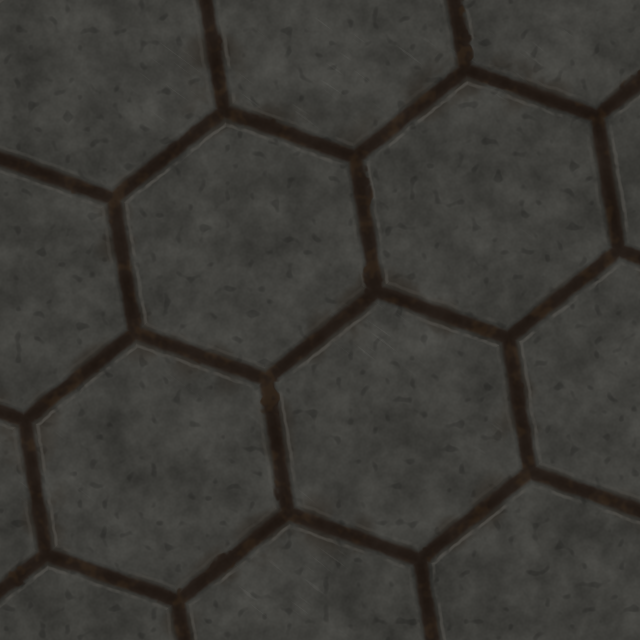
Reproduce this texture procedurally as a WebGL 1 fragment shader.

```glsl
precision highp float;
// Worn dark concrete hexagon tiles with rusty brown joints, on a slightly tilted lattice.
// Two lattice vectors map the canvas to regular hexagons; the distance to the nearest
// edge drives joint, pale rim and stain, and gradient noise adds mottling and wear.

uniform vec2 u_resolution;

#define STEP_ACROSS vec2(0.3780, 0.0645)
#define STEP_DOWN vec2(-0.1387, -0.3464)
#define TILE_CENTER vec2(0.3828, 0.6172)
#define JOINT_HALF_WIDTH 0.0105
#define RIM_OFFSET 0.0190
#define EDGE_SOFTNESS 0.0032
#define MOTTLE 0.052
#define TILE_COLOR vec3(0.243, 0.241, 0.226)
#define RIM_COLOR vec3(0.335, 0.325, 0.305)
#define JOINT_COLOR vec3(0.122, 0.092, 0.072)
#define RUST_COLOR vec3(0.190, 0.140, 0.092)
#define STAIN_COLOR vec3(0.170, 0.145, 0.118)

float hash(vec2 p) {
  vec3 q = fract(vec3(p.xyx) * 0.1031);
  q += dot(q, q.yzx + 33.33);
  return fract((q.x + q.y) * q.z);
}

// Dot product of a random unit gradient with the offset from its grid corner
float corner(vec2 cell, vec2 offset) {
  float angle = 6.28318 * hash(cell);
  return dot(vec2(cos(angle), sin(angle)), offset);
}

float gradientNoise(vec2 p) {
  vec2 i = floor(p), f = fract(p);
  vec2 w = f * f * f * (f * (f * 6.0 - 15.0) + 10.0);
  vec2 e = vec2(1.0, 0.0);
  float low = mix(corner(i, f), corner(i + e.xy, f - e.xy), w.x);
  float high = mix(corner(i + e.yx, f - e.yx), corner(i + e.xx, f - e.xx), w.x);
  return mix(low, high, w.y);
}

float fbm(vec2 p) {
  float sum = 0.0, amplitude = 1.0;
  for (int i = 0; i < 5; i++) {
    sum += amplitude * gradientNoise(p);
    p = mat2(1.6, 1.2, -1.2, 1.6) * p + 17.3;
    amplitude *= 0.68;
  }
  return sum;
}

// Canvas position to a lattice of regular hexagons one unit apart
vec2 toHexSpace(vec2 p) {
  vec2 a = STEP_ACROSS, b = STEP_DOWN;
  vec2 uv = vec2(p.x * b.y - p.y * b.x, a.x * p.y - a.y * p.x);
  uv /= a.x * b.y - a.y * b.x;
  return vec2(uv.x - 0.5 * uv.y, -0.866025 * uv.y);
}

// Offset from the center of the nearest hexagon
vec2 hexOffset(vec2 q) {
  vec2 s = vec2(1.0, 1.7320508);
  vec2 h1 = mod(q + 0.5 * s, s) - 0.5 * s;
  vec2 h2 = mod(q, s) - 0.5 * s;
  return dot(h1, h1) < dot(h2, h2) ? h1 : h2;
}

void main() {
  vec2 p = gl_FragCoord.xy / u_resolution;
  float soft = max(EDGE_SOFTNESS, 1.0 / u_resolution.y);

  // Tile cell, its number and the distance to its edge in canvas units
  vec2 q = toHexSpace(p - TILE_CENTER);
  vec2 h = hexOffset(q);
  vec2 tile = floor((q - h) * vec2(2.0, 1.1547) + 0.5);
  float side = abs(h.x), slope = 0.5 * side + 0.866025 * abs(h.y);
  float edge = (0.5 - max(side, slope)) * length(STEP_ACROSS);
  vec2 outward = side > slope ? vec2(sign(h.x), 0.0) : sign(h) * vec2(0.5, 0.866);

  // Noise layers
  float mottle = fbm(p * 14.0 + 5.0);
  float cloud = gradientNoise(p * 5.0 + 31.0);
  float patchy = gradientNoise(p * 19.0 + 61.0);
  float grain = gradientNoise(p * 95.0 + 11.0);
  float wobble = 0.0022 * gradientNoise(p * 38.0 + 3.0) + 0.0016 * grain;

  // Tile face: mottling, slight tone per tile, dark pits and faint scratches
  vec3 color = TILE_COLOR + MOTTLE * mottle * vec3(1.0, 1.0, 0.96);
  color += 0.028 * cloud + 0.012 * (hash(tile + 40.0) - 0.5);
  color *= 1.0 - 0.16 * smoothstep(0.27, 0.5, gradientNoise(p * 52.0 + 83.0));
  vec2 streak = mat2(0.8, 0.6, -0.6, 0.8) * p;
  float scratch = smoothstep(0.38, 0.55, gradientNoise(streak * vec2(13.0, 170.0) + tile * 7.0));
  color += 0.025 * scratch * smoothstep(0.0, 0.3, cloud);

  // Brown dirt that spreads from the joint in patches
  float spread = 0.022 + 0.04 * smoothstep(-0.1, 0.4, cloud + 0.4 * patchy);
  float dirt = (1.0 - smoothstep(0.006, spread, edge)) * smoothstep(-0.35, 0.35, patchy + 0.3 * grain);
  color = mix(color, STAIN_COLOR, 0.6 * dirt);

  // Chamfer shade and worn pale rim, stronger on upper and left sides
  float distanceToJoint = edge + wobble;
  color *= 1.0 - 0.13 * (1.0 - smoothstep(0.012, 0.018, distanceToJoint));
  float rim = 1.0 - smoothstep(0.0006, 0.0042, abs(distanceToJoint - RIM_OFFSET));
  float facing = 0.6 + 0.4 * dot(outward, vec2(-0.5, 0.866));
  float wear = smoothstep(-0.42, 0.3, patchy + 0.6 * grain);
  color = mix(color, RIM_COLOR, 0.62 * rim * facing * wear);

  // Joint: dark dirt with rust flecks, widened by sparse crumbled spots
  float crumble = 0.007 * smoothstep(0.3, 0.55, gradientNoise(p * 13.0 + 107.0) + 0.25 * grain);
  float width = JOINT_HALF_WIDTH + crumble;
  float joint = 1.0 - smoothstep(width - soft, width + soft, distanceToJoint);
  float rust = smoothstep(0.0, 0.55, gradientNoise(p * 30.0 + 47.0) + 0.5 * grain + 20.0 * crumble);
  vec3 jointColor = mix(JOINT_COLOR, RUST_COLOR, 0.65 * rust) + 0.022 * mottle;
  jointColor += 0.022 * smoothstep(0.2, 1.0, edge / width);
  color = mix(color, jointColor, 0.94 * joint);

  gl_FragColor = vec4(clamp(color, 0.0, 1.0), 1.0);
}
```
